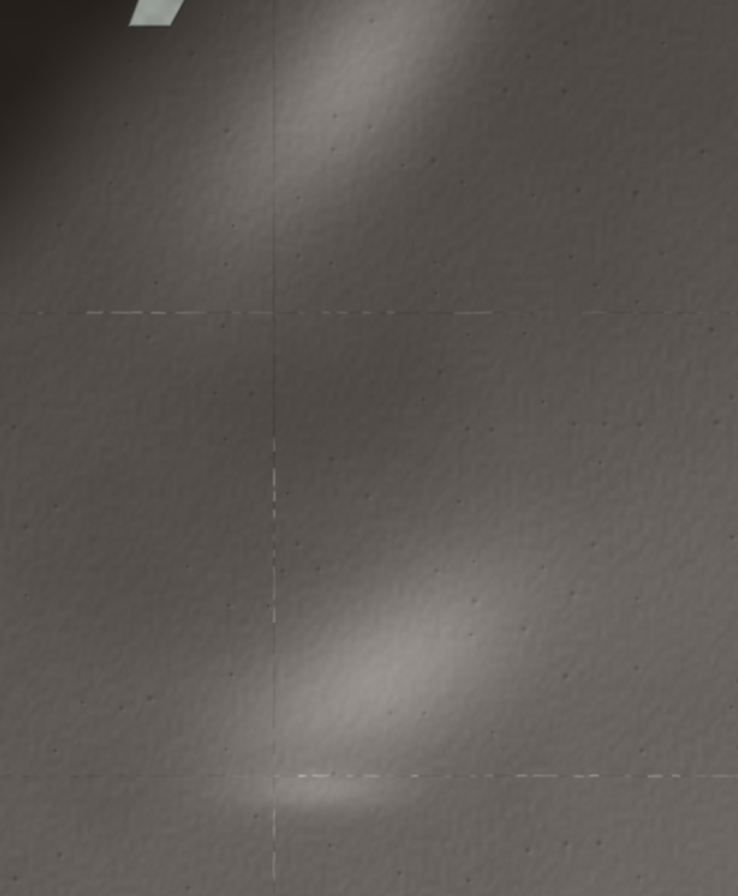
Write a WebGL 2 fragment shader that draws this texture.

```glsl
#version 300 es
precision highp float;
// Dim stone floor of large square tiles with worn pale joints, soft light pools and a metal foot.
#define TILE vec2(0.62, 0.517)
#define JOINT_ORIGIN vec2(0.306, 0.134)
#define JOINT_WIDTH 0.0034
#define JOINT_GAIN 0.17
#define GRAIN_GAIN 0.022
#define MOTTLE_GAIN 0.03
#define PIT_CELLS 26.0
#define PIT_CHANCE 0.2
#define WARMTH vec3(0.02, 0.0, -0.02)
#define METAL vec3(0.58, 0.60, 0.58)

uniform vec2 u_resolution;
out vec4 fragColor;

float hash(vec2 p) {
  vec3 q = fract(vec3(p.xyx) * 0.1031);
  q += dot(q, q.yzx + 33.33);
  return fract((q.x + q.y) * q.z);
}

float noise(vec2 p) {
  vec2 i = floor(p), f = fract(p);
  f = f * f * (3.0 - 2.0 * f);
  return mix(mix(hash(i), hash(i + vec2(1, 0)), f.x),
             mix(hash(i + vec2(0, 1)), hash(i + vec2(1, 1)), f.x), f.y);
}

float fbm(vec2 p) {
  float sum = 0.0, gain = 0.5;
  for (int i = 0; i < 4; i++) {
    sum += gain * noise(p);
    p = mat2(1.6, 1.2, -1.2, 1.6) * p + 17.3;
    gain *= 0.5;
  }
  return sum;
}

// Soft elliptical pool of light; the long axis leans by angle.
float pool(vec2 p, vec2 center, vec2 radius, float angle) {
  float c = cos(angle), s = sin(angle);
  vec2 d = mat2(c, -s, s, c) * (p - center) / radius;
  return exp(-dot(d, d));
}

float illumination(vec2 p) {
  float v = 0.385 - 0.115 * p.y + 0.05 * (p.x - 0.4);
  v += 0.03 * pool(p, vec2(0.70, 0.36), vec2(0.25, 0.16), 0.5);
  v -= 0.025 * pool(p, vec2(0.34, 0.52), vec2(0.30, 0.10), 0.6);
  v += 0.19 * pool(p, vec2(0.44, 0.255), vec2(0.155, 0.085), 0.62);
  v += 0.05 * pool(p, vec2(0.31, 0.20), vec2(0.10, 0.08), 0.5);
  v += 0.10 * pool(p, vec2(0.36, 0.118), vec2(0.09, 0.022), 0.0);
  v += 0.20 * pool(p, vec2(0.425, 0.95), vec2(0.18, 0.08), 0.95);
  v += 0.08 * pool(p, vec2(0.29, 0.82), vec2(0.16, 0.09), 0.95);
  // Slanting shadow in the upper left corner.
  float side = dot(p - vec2(0.18, 0.96), vec2(-0.79, 0.61));
  return v - 0.13 * smoothstep(-0.07, 0.11, side);
}

// Relief lit from the upper left: fine grain plus sparse pits.
float relief(vec2 p) {
  vec2 g = p * vec2(150.0, 120.0);
  float grain = noise(g) - noise(g + vec2(0.6, -0.6)) + 0.5 * (noise(p * 260.0) - 0.5);
  vec2 cell = floor(p * PIT_CELLS);
  vec2 spot = 0.2 + 0.6 * vec2(hash(cell + 3.1), hash(cell + 8.7));
  vec2 d = (fract(p * PIT_CELLS) - spot) / PIT_CELLS;
  float size = mix(0.0015, 0.0035, hash(cell + 5.9));
  float present = step(hash(cell), PIT_CHANCE);
  float pit = exp(-dot(d, d) / (size * size));
  float rim = exp(-dot(d + vec2(-0.003, 0.003), d + vec2(-0.003, 0.003)) / (size * size));
  return GRAIN_GAIN * grain + present * (0.03 * rim - 0.07 * pit);
}

// Broken deposit along a joint, t measured along it.
float wear(float t, float seed) {
  float flakes = smoothstep(0.3, 0.8, noise(vec2(t * 110.0, seed)));
  return flakes * (0.4 + 0.9 * noise(vec2(t * 24.0, seed + 9.0)));
}

float joints(vec2 p, float px) {
  vec2 q = p - JOINT_ORIGIN;
  vec2 id = floor(q / TILE + 0.5);
  vec2 wobble = 0.0012 * (vec2(noise(p.yy * 60.0), noise(p.xx * 60.0 + 40.0)) - 0.5);
  vec2 d = abs(q - id * TILE + wobble);
  vec2 line = 1.0 - smoothstep(vec2(0.0), vec2(0.5 * JOINT_WIDTH + px), d);
  // The upper row is worn on the left, the lower row on the right.
  float right = smoothstep(-0.02, 0.02, q.x);
  float across = id.y > 0.5 ? mix(1.0, 0.4, smoothstep(-0.14, -0.09, q.x)) : mix(0.25, 0.8, right);
  float down = mix(0.95, 0.12, smoothstep(0.53, 0.56, p.y));
  down *= mix(1.0, 0.3, smoothstep(0.09, 0.12, p.y) * (1.0 - smoothstep(0.25, 0.31, p.y)));
  float pale = max(line.x * down * wear(p.y, 4.0 + id.x), line.y * across * wear(p.x, 21.0 + id.y));
  float groove = max(line.x, 0.6 * line.y);
  return JOINT_GAIN * pale - 0.035 * groove;
}

void main() {
  vec2 p = gl_FragCoord.xy / u_resolution.y;
  float px = 1.0 / u_resolution.y;
  float v = illumination(p) + MOTTLE_GAIN * (fbm(p * 9.0) - 0.47);
  v += relief(p) * smoothstep(0.1, 0.4, v) + joints(p, px);
  vec3 color = vec3(v) + WARMTH;

  // Metal foot: a slanted block with a dark lower edge.
  float h = p.y - 0.969;
  float inset = min(h, min(p.x - 0.1406 - 0.38 * h, 0.191 + 0.55 * h - p.x));
  vec3 metal = METAL * mix(0.3, 1.0, smoothstep(0.0, 0.005, inset));
  metal *= 0.94 + 0.12 * noise(p * 90.0);
  color = mix(color, metal, smoothstep(-px, px, inset));
  fragColor = vec4(clamp(color, 0.0, 1.0), 1.0);
}
```
